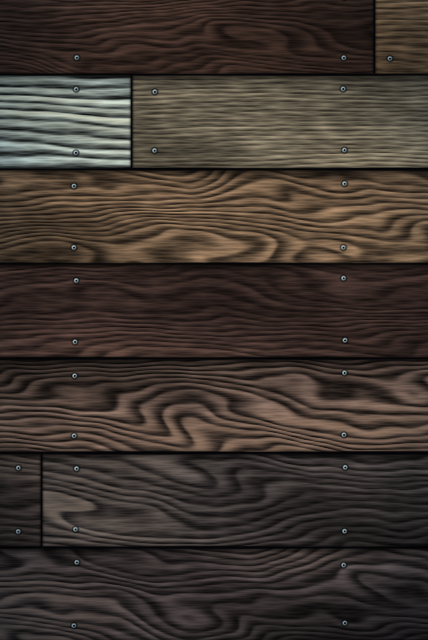
Give the GLSL for this texture, as a Shadertoy shader.

```glsl
// Seven rows of dark weathered wood planks with flowing grain, butt joints and nails.

// Lengths are in canvas heights.
const float PITCH = 0.1478;          // row height
const float FIRST_SEAM = -0.0033;    // lower edge of the bottom row
const float SEAM_HALF = 0.0017;
const float JOINT_HALF = 0.0013;
const float NAIL_RADIUS = 0.0037;
const vec2 NAIL_COLUMNS = vec2(0.118, 0.538);
const vec2 NAIL_LEVELS = vec2(0.185, 0.83);   // fractions of a row
const vec2 FIGURE_SCALE = vec2(7.0, 18.0);
const vec2 FIBRE_SCALE = vec2(28.0, 260.0);
const vec2 STREAK_SCALE = vec2(9.0, 110.0);
const vec3 GAP_COLOR = vec3(0.015, 0.015, 0.022);
const vec3 STEEL = vec3(0.62, 0.70, 0.72);
const vec3 PALE_WOOD = vec3(0.56, 0.49, 0.39);

// Per row from the bottom: joint position (-1 = none) and offset of its extra nails.
const float JOINT[7] = float[7](-1.0, 0.065, -1.0, -1.0, -1.0, 0.2057, 0.585);
const float EXTRA_NAIL[7] = float[7](0.0, -0.036, 0.0, 0.0, 0.0, 0.036, 0.026);

// Planks 0-6 are the long ones; 7-9 are the short pieces of rows 1, 5 and 6.
const vec3 TONE[10] = vec3[10](
    vec3(0.175, 0.152, 0.150), vec3(0.185, 0.168, 0.163), vec3(0.235, 0.192, 0.170),
    vec3(0.192, 0.143, 0.128), vec3(0.350, 0.282, 0.218), vec3(0.350, 0.322, 0.268),
    vec3(0.205, 0.148, 0.125), vec3(0.170, 0.148, 0.140), vec3(0.370, 0.400, 0.385),
    vec3(0.430, 0.335, 0.245));
// Ring count, swirl of the figure, ring contrast.
const vec3 GRAIN[10] = vec3[10](
    vec3(9.0, 4.6, 0.80), vec3(9.0, 3.6, 0.80), vec3(10.0, 4.6, 0.95),
    vec3(13.0, 3.4, 0.50), vec3(12.0, 4.6, 0.75), vec3(20.0, 1.2, 0.40),
    vec3(14.0, 5.0, 0.50), vec3(9.0, 3.0, 0.60), vec3(9.0, 1.5, 1.20),
    vec3(13.0, 1.8, 0.50));

float hash(vec2 p) {
    vec3 q = fract(p.xyx * vec3(0.1031, 0.1030, 0.0973));
    q += dot(q, q.yzx + 33.33);
    return fract((q.x + q.y) * q.z);
}

// Distance to the nearest scattered point.
float cellular(vec2 p) {
    vec2 cell = floor(p);
    float nearest = 2.0;
    for (int j = -1; j <= 1; j++)
        for (int i = -1; i <= 1; i++) {
            vec2 c = cell + vec2(i, j);
            vec2 site = c + vec2(hash(c), hash(c + 71.7));
            nearest = min(nearest, distance(p, site));
        }
    return nearest;
}

// Layered, rotated and bent sines.
float waves(vec2 p) {
    float sum = 0.0, gain = 0.5;
    for (int i = 0; i < 5; i++) {
        p = mat2(0.8, 0.35, -0.35, 0.94) * p * 1.55 + 2.7;
        sum += gain * sin(p.x + 1.2 * sin(p.y)) * cos(0.8 * p.y);
        gain *= 0.5;
    }
    return sum;
}

vec3 wood(vec2 p, float height, int plank) {
    float seed = float(plank) * 5.37 + 1.9;
    vec3 grain = GRAIN[plank];

    // Growth rings: a slow rise to pale, then a sharp dark edge.
    float t = height * grain.x + grain.y * waves(p * FIGURE_SCALE + seed);
    float phase = fract(t);
    float ring = smoothstep(0.0, 0.65, phase) * (1.0 - smoothstep(0.72, 1.0, phase));
    ring *= 0.65 + 0.7 * hash(vec2(floor(t), seed));
    ring = mix(ring, 0.45, smoothstep(0.25, 0.9, fwidth(t)));

    // Fibres, streaks and broad worn or stained patches.
    float fibre = cellular(p * FIBRE_SCALE + seed) - 0.45;
    float streak = cellular(p * STREAK_SCALE + seed * 3.0) - 0.45;
    float patchy = waves(p * vec2(3.2, 9.0) + seed * 2.3);
    float shade = 1.0 + grain.z * (ring - 0.45) + 0.55 * fibre + 0.4 * streak;
    shade *= 1.0 + 0.55 * patchy;
    vec3 color = TONE[plank] * max(shade, 0.2);
    float worn = smoothstep(0.1, 0.6, patchy) * ring * grain.z;
    return mix(color, PALE_WOOD * (0.4 + 1.6 * TONE[plank]), 0.4 * worn);
}

void addNail(inout vec3 color, vec2 d, float px) {
    float r = length(d);
    color *= 1.0 - 0.65 * (1.0 - smoothstep(NAIL_RADIUS, NAIL_RADIUS * 2.0, r));
    float head = 1.0 - smoothstep(NAIL_RADIUS - px, NAIL_RADIUS + px, r);
    float slot = 1.0 - smoothstep(0.2, 0.55, r / NAIL_RADIUS);
    float light = 0.75 + 0.3 * dot(d, vec2(-0.6, 0.8)) / NAIL_RADIUS;
    color = mix(color, STEEL * light * (1.0 - 0.8 * slot), head);
}

void mainImage(out vec4 fragColor, in vec2 fragCoord) {
    vec2 p = fragCoord / iResolution.y;
    float px = 1.0 / iResolution.y;
    float level = (p.y - FIRST_SEAM) / PITCH;
    int row = clamp(int(floor(level)), 0, 6);
    float height = level - float(row);
    float joint = JOINT[row];

    // Choose the long plank or the short piece beside it.
    bool isShort = joint > 0.0 && (row == 6 ? p.x > joint : p.x < joint);
    int plank = isShort ? (row == 1 ? 7 : row + 3) : row;
    vec3 color = wood(p, height, plank);

    // Nails in two columns, plus a pair beside each joint.
    for (int i = 0; i < 6; i++) {
        int column = i / 2;
        if (column == 2 && joint < 0.0) break;
        float x = column == 2 ? joint + EXTRA_NAIL[row] : NAIL_COLUMNS[column];
        vec2 nail = vec2(x, FIRST_SEAM + (float(row) + NAIL_LEVELS[i % 2]) * PITCH);
        nail += 0.005 * (vec2(hash(vec2(row, i)), hash(vec2(i + 9, row))) - 0.5);
        addNail(color, p - nail, px);
    }

    // Shadowed plank edges, seams of uneven width and butt joints.
    float seam = min(height, 1.0 - height) * PITCH;
    float seamHalf = SEAM_HALF * (0.75 + 0.8 * hash(vec2(round(level), 4.0)));
    seamHalf += 0.0004 * sin(p.x * 17.0 + round(level) * 2.0);
    color *= 0.6 + 0.4 * smoothstep(0.0, 0.018, (1.0 - height) * PITCH);
    color *= 0.65 + 0.35 * smoothstep(0.0, 0.008, seam);
    float gap = 1.0 - smoothstep(seamHalf - px, seamHalf + px, seam);
    float side = abs(p.x - joint);
    color *= 0.6 + 0.4 * smoothstep(0.0, 0.006, side);
    gap = max(gap, 1.0 - smoothstep(JOINT_HALF - px, JOINT_HALF + px, side));
    color = mix(color, GAP_COLOR, gap);

    // Corner falloff with a cool tint.
    vec2 c = fragCoord / iResolution.xy - 0.5;
    color *= mix(vec3(1.08), vec3(0.68, 0.74, 0.80), smoothstep(0.1, 0.5, dot(c, c)));
    fragColor = vec4(color, 1.0);
}
```
